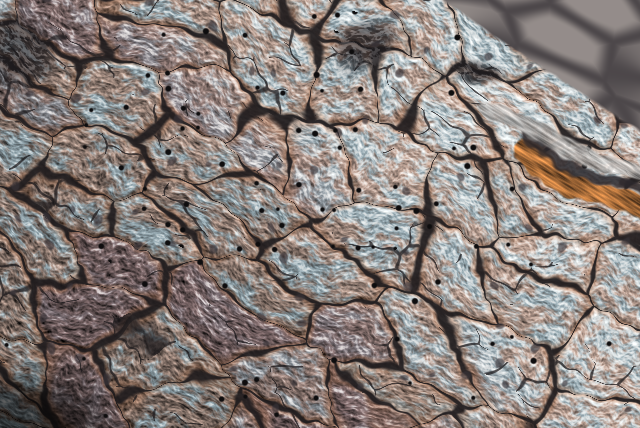
This texture is drawn by a Shadertoy shader. Its source:

```glsl
// Weathered bark on a sloping log: warped cellular plates split by dark cracks,
// with layered cellular grain, lichen tints, beetle holes, knots and a torn
// strip of orange wood. A blurred background fills the upper right corner.

const vec3 BLUE_GREY = vec3(0.55, 0.62, 0.65);
const vec3 PINK_TAN = vec3(0.71, 0.61, 0.56);
const vec3 PURPLE = vec3(0.57, 0.47, 0.49);
const vec3 PALE = vec3(0.81, 0.80, 0.79);
const vec3 RUST = vec3(0.52, 0.34, 0.23);
const vec3 WOOD = vec3(0.76, 0.49, 0.26);
const vec3 SOOT = vec3(0.11, 0.10, 0.11);
const vec2 PLATE_SCALE = vec2(4.6, 8.0);

vec2 hash2(vec2 p) {
    vec2 k = vec2(dot(p, vec2(127.1, 311.7)), dot(p, vec2(269.5, 183.3)));
    return fract(sin(k) * 43758.5);
}

// Cellular noise: nearest distance, gap to the second nearest, cell id
vec3 cells(vec2 p) {
    vec2 base = floor(p);
    vec3 result = vec3(8.0, 8.0, 0.0);
    for (int j = -1; j <= 1; j++)
    for (int i = -1; i <= 1; i++) {
        vec2 cell = base + vec2(i, j);
        vec2 h = hash2(cell);
        float d = length(cell + h - p);
        if (d < result.x) result = vec3(d, result.x, fract(h.x * 7.0 + h.y * 13.0));
        else result.y = min(result.y, d);
    }
    return vec3(result.x, result.y - result.x, result.z);
}

// Layered cellular noise, centred near zero
float grain(vec2 p, int octaves) {
    float sum = 0.0, weight = 0.5;
    for (int i = 0; i < octaves; i++) {
        sum += weight * (cells(p).x - 0.45);
        p = mat2(0.96, 0.28, -0.28, 0.96) * p * 2.03 + 17.3;
        weight *= 0.75;
    }
    return sum;
}

// Layered sines in turning directions make ragged outlines
vec2 roughen(vec2 p, float amount) {
    float freq = 7.0;
    for (int i = 0; i < 8; i++) {
        float a = 2.4 * float(i) + 0.7;
        vec2 dir = vec2(cos(a), sin(a));
        p += amount * vec2(-dir.y, dir.x) * sin(freq * dot(p, dir) + a * 1.9);
        freq *= 1.6;
        amount *= 0.68;
    }
    return p;
}

// Axes along and across the bark
vec2 barkFrame(vec2 p, float angle) {
    float c = cos(angle), s = sin(angle);
    return vec2(c * p.x - s * p.y, s * p.x + c * p.y);
}

float barkHeight(vec2 q) {
    return 0.35 * smoothstep(0.0, 0.2, cells(q * PLATE_SCALE).y)
         + grain(q * vec2(19.0, 30.0), 3);
}

// Round spots, one per chosen grid cell
float spots(vec2 p, float pitch, float density, float radius, float soft) {
    vec2 g = p / pitch;
    vec2 pick = hash2(floor(g) + 41.0);
    vec2 centre = 0.25 + 0.5 * hash2(floor(g) + 83.0);
    float d = length(fract(g) - centre) * pitch;
    float r = radius * (0.7 + 0.6 * pick.y);
    return step(pick.x, density) * (1.0 - smoothstep(r - soft, r + soft, d));
}

float blob(vec2 p, vec2 centre, vec2 size) {
    return 1.0 - smoothstep(0.45, 1.1, length((p - centre) / size));
}

float segment(vec2 p, vec2 a, vec2 b) {
    vec2 ab = b - a;
    return length(p - a - ab * clamp(dot(p - a, ab) / dot(ab, ab), 0.0, 1.0));
}

void mainImage(out vec4 fragColor, in vec2 fragCoord) {
    vec2 uv = fragCoord / iResolution.y;
    float px = 1.0 / iResolution.y;
    vec2 rough = roughen(uv, 0.022);
    vec2 q = barkFrame(rough, 0.5);
    vec3 plate = cells(q * PLATE_SCALE);
    vec3 flake = cells(q * PLATE_SCALE * 2.1 + 9.0);

    // Tone: side light, grain and relief
    float sunny = smoothstep(0.1, 1.5, uv.x * 0.75 + uv.y * 0.6);
    float fine = grain(q * vec2(30.0, 52.0), 3);
    float patches = grain(q * vec2(7.0, 15.0) + 5.0, 3);
    vec2 toLight = barkFrame(vec2(0.002, 0.004), 0.5);
    float relief = barkHeight(q) - barkHeight(q + toLight);
    float tone = 0.47 + 0.24 * sunny + 0.55 * fine + 0.25 * patches
               + 0.75 * relief + 0.09 * (plate.z - 0.5);

    // Tints: lichen blue, tan streaks and purple plates
    float blue = smoothstep(-0.16, 0.16, patches + 0.5 * fine + 0.14 * (sunny - 0.4));
    vec3 tint = mix(PINK_TAN, BLUE_GREY, blue);
    float purple = smoothstep(0.5, 0.75, plate.z) * (1.0 - smoothstep(0.3, 0.75, sunny));
    tint = mix(tint, PURPLE, 0.75 * purple);
    vec3 col = tint * (tone - 0.09 * purple) / 0.59;
    col = mix(col, PALE * (0.55 + 0.65 * tone), smoothstep(0.6, 0.85, tone) * 0.7);

    // Cracks with rusty lips, opening and closing along their length
    float gate = cells(q * vec2(6.0, 9.0) + 31.0).x;
    float width = 0.13 * smoothstep(0.2, 0.75, gate);
    float lip = 1.0 - smoothstep(width, width + 0.14, plate.y);
    float crack = 1.0 - smoothstep(width * 0.35, width + 0.015, plate.y);
    float hairWidth = 0.11 * smoothstep(0.45, 0.85, gate);
    float hair = 1.0 - smoothstep(hairWidth * 0.3, hairWidth + 0.01, flake.y);
    col = mix(col, RUST * (0.6 + tone), 0.42 * lip);
    col = mix(col, SOOT, max(0.9 * crack, 0.75 * hair * step(0.02, hairWidth)));

    // Knots and the shaded lower left corner
    float knots = max(blob(rough, vec2(0.85, 0.88), vec2(0.085, 0.07)),
                  max(blob(rough, vec2(0.05, 0.88), vec2(0.10, 0.10)),
                      blob(rough, vec2(1.14, 0.82), vec2(0.065, 0.035))));
    float fibres = smoothstep(-0.12, 0.1, fine + 0.5 * relief);
    col = mix(col, SOOT + 0.2 * fibres, 0.75 * knots);
    col *= 1.0 - 0.6 * blob(rough, vec2(0.0), vec2(0.3, 0.18));

    // Beetle holes gather near the middle, soft stains lie anywhere
    float gather = blob(uv, vec2(0.62, 0.62), vec2(0.5, 0.38));
    float stain = spots(rough + 3.0, 0.075, 0.3, 0.009, 0.003);
    float hole = spots(uv, 0.045, 0.05 + 0.3 * gather, 0.0055, px);
    col = mix(col, SOOT * 2.0, 0.65 * stain);
    col = mix(col, SOOT * 0.5, hole);

    // Torn strip: pale rim, shadow, then orange wood
    vec2 stripStart = vec2(1.23, 0.645), stripEnd = vec2(1.56, 0.44);
    float strip = segment(rough, stripStart, stripEnd);
    float rim = segment(rough, stripStart + vec2(-0.08, 0.09), stripEnd + vec2(0.0, 0.11));
    float shade = segment(rough, stripStart + vec2(0.0, 0.03), stripEnd + vec2(0.0, 0.055));
    float slivers = grain(barkFrame(uv, 0.56) * vec2(9.0, 75.0), 2);
    col = mix(col, WOOD * (0.85 + 1.6 * slivers), 1.0 - smoothstep(0.022, 0.03, strip));
    col = mix(col, SOOT * 1.5, 0.85 * (1.0 - smoothstep(0.008, 0.018, shade)));
    col = mix(col, PALE * (0.85 + 1.2 * slivers), 0.85 * (1.0 - smoothstep(0.016, 0.024, rim)));

    // Out of focus background beyond the log's upper edge
    float beyond = uv.y - 1.0 + 0.667 * (rough.x - 1.04);
    vec3 far = cells(barkFrame(uv, 0.5) * vec2(5.0, 9.0) + 2.0);
    vec3 haze = mix(vec3(0.30, 0.28, 0.29), vec3(0.58, 0.55, 0.54), smoothstep(0.0, 0.45, far.y));
    col = mix(col, haze, smoothstep(-0.006, 0.006, beyond));

    fragColor = vec4(clamp(col, 0.0, 1.0), 1.0);
}
```
